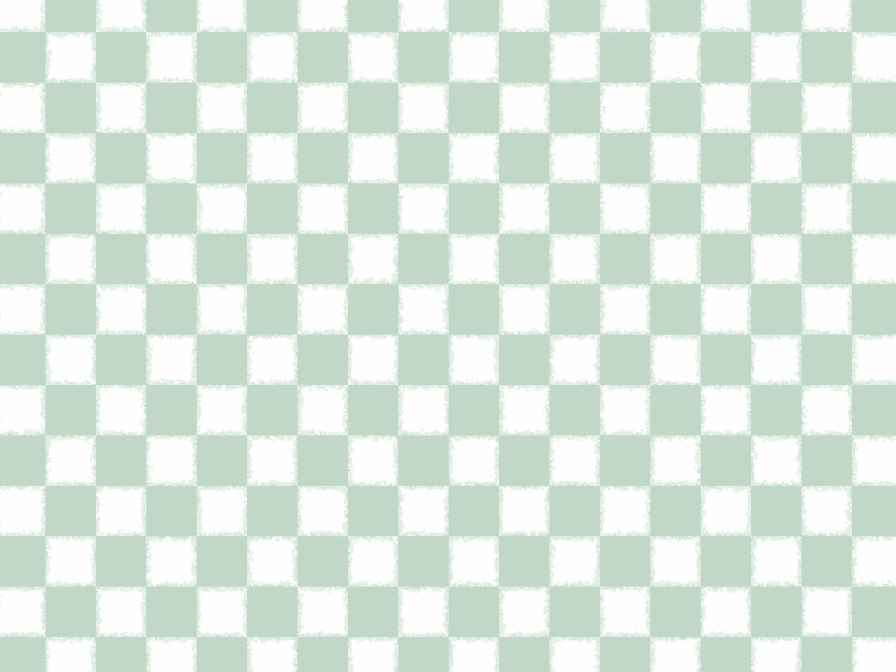
Write a WebGL 1 fragment shader that draws this pattern.

```glsl
precision highp float;

uniform vec2 u_resolution;

const float CELL_SIZE = 0.075;              // square side, in canvas heights
const vec2 GRID_OFFSET = vec2(0.903, 0.694); // first grid crossing, in cells
const float FRAY_DEPTH = 0.075;             // mean width of the frayed rim, in cells
const float FRAY_SOFTNESS = 0.03;
const float FRAY_JITTER = 0.13;
const float FIBRE_SCALE = 17.0;             // fibres per cell
const float FLECK_DEPTH = 0.095;            // reach of the darker flecks, in cells
const float FLECK_STRENGTH = 0.75;

const vec3 SAGE = vec3(0.757, 0.843, 0.784);
const vec3 PALE = vec3(0.900, 0.945, 0.910);
const vec3 WHITE = vec3(0.995);

float hash(vec2 p) {
  vec3 q = fract(vec3(p.xyx) * 0.1031);
  q += dot(q, q.yzx + 33.33);
  return fract((q.x + q.y) * q.z);
}

float valueNoise(vec2 p) {
  vec2 i = floor(p);
  vec2 f = fract(p);
  f = f * f * (3.0 - 2.0 * f);
  float low = mix(hash(i), hash(i + vec2(1.0, 0.0)), f.x);
  float high = mix(hash(i + vec2(0.0, 1.0)), hash(i + vec2(1.0, 1.0)), f.x);
  return mix(low, high, f.y);
}

// Distance to the nearest grid line: positive in white squares, negative in sage.
float checkerDistance(vec2 grid) {
  vec2 cell = floor(grid);
  vec2 fromCentre = abs(fract(grid) - 0.5);
  float inset = 0.5 - max(fromCentre.x, fromCentre.y);
  float isWhite = mod(cell.x + cell.y, 2.0);
  return inset * (2.0 * isWhite - 1.0);
}

void main() {
  vec2 grid = gl_FragCoord.xy / (u_resolution.y * CELL_SIZE) - GRID_OFFSET;
  float pixel = 1.0 / (u_resolution.y * CELL_SIZE);
  float inset = checkerDistance(grid);

  // Tangled fibres, bent by a coarser noise
  vec2 fibrePos = grid * FIBRE_SCALE + 40.0;
  vec2 bend = vec2(valueNoise(fibrePos * 0.6), valueNoise(fibrePos * 0.6 + 71.0));
  float fibre = valueNoise(fibrePos + 2.0 * bend);
  float strand = 1.0 - abs(2.0 * valueNoise(fibrePos * 1.3 - 2.0 * bend + 17.0) - 1.0);

  // Ragged pale rim inside each white square
  float ragged = inset + (fibre - 0.5) * FRAY_JITTER;
  float rim = 1.0 - smoothstep(FRAY_DEPTH - FRAY_SOFTNESS, FRAY_DEPTH + FRAY_SOFTNESS, ragged);
  vec3 color = mix(WHITE, PALE, rim);

  // Sage flecks and bare white gaps, strongest near the border
  float nearEdge = 1.0 - smoothstep(0.0, FLECK_DEPTH, inset);
  float fleck = smoothstep(0.6, 0.95, strand) * nearEdge;
  float gap = smoothstep(0.62, 0.85, fibre) * nearEdge;
  color = mix(color, WHITE, 0.6 * gap);
  color = mix(color, SAGE, FLECK_STRENGTH * fleck);

  // Solid sage squares
  float whiteMask = smoothstep(-0.6 * pixel, 0.6 * pixel, inset);
  gl_FragColor = vec4(mix(SAGE, color, whiteMask), 1.0);
}
```
